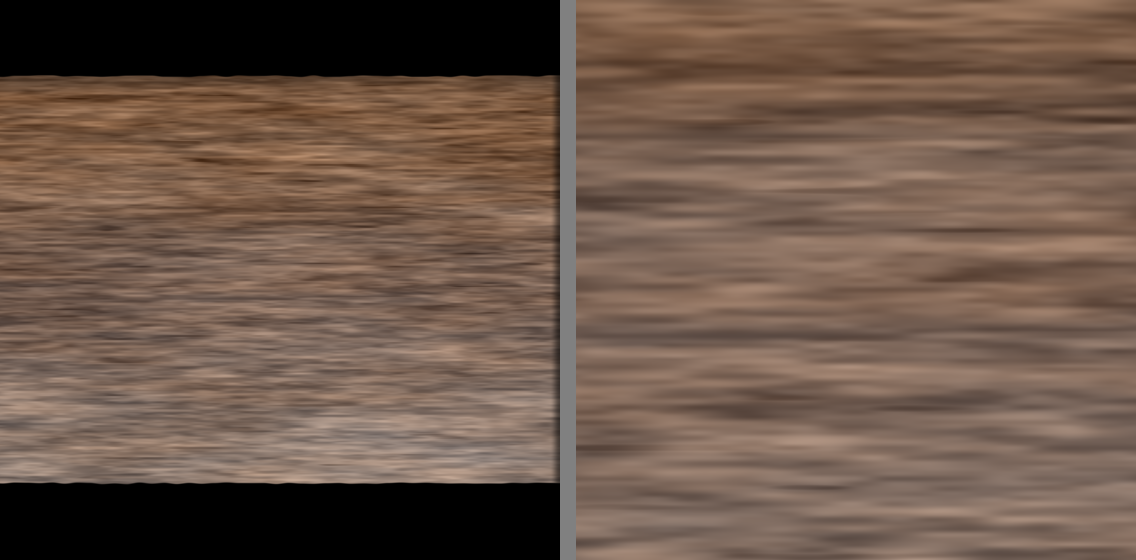
Left, the full canvas; right, a detail of the centre.
A Shadertoy shader for this texture:

```glsl
const vec3 WARM_TOP = vec3(0.50, 0.365, 0.265);
const vec3 BROWN_MIDDLE = vec3(0.485, 0.39, 0.335);
const vec3 PALE_BOTTOM = vec3(0.585, 0.505, 0.455);
const float PLANK_LOW = 0.137;
const float PLANK_HIGH = 0.864;

float hash(vec2 p) {
    return fract(sin(dot(p, vec2(12.9898, 78.233))) * 43758.5453);
}

// One row of smooth noise, shifted so that neighbouring rows never align
float rowNoise(float x, float row, float seed) {
    x += 17.0 * hash(vec2(row, seed + 3.7));
    float cell = floor(x);
    float t = smoothstep(0.0, 1.0, x - cell);
    vec2 key = vec2(cell, row + seed * 31.0);
    return mix(hash(key), hash(key + vec2(1.0, 0.0)), t);
}

// Horizontal fibres, centred on zero
float fibres(vec2 uv, vec2 density, float seed) {
    vec2 p = uv * density;
    float row = floor(p.y);
    float t = smoothstep(0.0, 1.0, p.y - row);
    return mix(rowNoise(p.x, row, seed), rowNoise(p.x, row + 1.0, seed), t) - 0.5;
}

vec3 baseColor(float height) {
    vec3 lower = mix(PALE_BOTTOM, BROWN_MIDDLE, smoothstep(0.0, 0.5, height));
    return mix(lower, WARM_TOP, smoothstep(0.45, 0.9, height));
}

vec3 woodColor(vec2 uv, float height) {
    // Light and dark streaks from broad bands down to single fibres
    float broad = fibres(uv, vec2(3.0, 18.0), 1.0);
    float medium = fibres(uv, vec2(8.0, 75.0), 2.0);
    float fine = fibres(uv, vec2(18.0, 210.0), 3.0);
    float hair = fibres(uv, vec2(45.0, 330.0), 4.0);
    float tone = 0.10 * broad + 0.13 * medium + 0.17 * fine + 0.09 * hair;

    // Sparse dark pores, stronger inside dark bands
    float pores = smoothstep(0.22, 0.48, fibres(uv, vec2(13.0, 170.0), 5.0));
    tone -= pores * (0.075 - 0.10 * medium);

    // Warm and grey patches
    float warmth = fibres(uv, vec2(6.0, 45.0), 6.0) + 0.7 * fine + 0.5 * medium;
    vec3 color = baseColor(height) + tone * vec3(1.05, 1.0, 0.95);
    color += warmth * vec3(0.035, 0.002, -0.025);

    // Pale sheen near the lower right
    vec2 sheen = (uv - vec2(0.82, 0.21)) / vec2(0.20, 0.07);
    return color + vec3(0.0, 0.015, 0.03) * exp(-dot(sheen, sheen));
}

// Coverage of the plank, with slightly ragged long sides
float plankMask(vec2 uv, float blur) {
    float low = PLANK_LOW + 0.003 * (rowNoise(uv.x * 45.0, 0.0, 7.0) - 0.5);
    float high = PLANK_HIGH + 0.003 * (rowNoise(uv.x * 45.0, 1.0, 8.0) - 0.5);
    return smoothstep(low - blur, low + blur, uv.y)
         * smoothstep(high + blur, high - blur, uv.y);
}

void mainImage(out vec4 fragColor, in vec2 fragCoord) {
    vec2 uv = fragCoord / iResolution.xy;
    float height = (uv.y - PLANK_LOW) / (PLANK_HIGH - PLANK_LOW);
    vec3 color = woodColor(uv, height);

    // Shaded top rim and right end
    color *= 1.0 - 0.22 * smoothstep(0.95, 1.0, height);
    color *= 1.0 - 0.55 * smoothstep(0.982, 1.0, uv.x);

    color *= plankMask(uv, 1.0 / iResolution.y);
    fragColor = vec4(clamp(color, 0.0, 1.0), 1.0);
}
```
